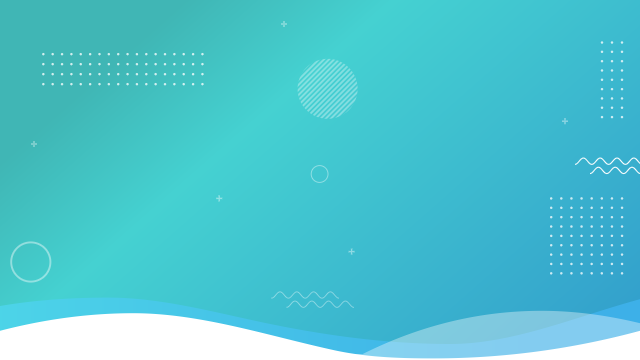
Reproduce this background procedurally as a Shadertoy shader.

```glsl
#define TEAL vec3(0.25, 0.715, 0.71)
#define AQUA vec3(0.27, 0.82, 0.82)
#define BLUE vec3(0.20, 0.63, 0.80)
#define WAVE_LEFT vec3(0.30, 0.83, 0.91)
#define WAVE_RIGHT vec3(0.24, 0.69, 0.91)
#define HILL_ALPHA 0.36
#define DOT_RADIUS 0.03
#define DOT_ALPHA 0.75
#define SOFT_ALPHA 0.42
#define STRIPE_STEP 0.09
#define SQUIGGLE_PERIOD 0.42
#define SQUIGGLE_HEIGHT 0.078

// The canvas is 9 units high, 16 wide at its usual shape.
float pixelSize() { return 9.0 / iResolution.y; }

// Antialiased coverage of the region where the distance is negative
float cover(float d) { return clamp(0.5 - d / pixelSize(), 0.0, 1.0); }

// Cubic between two knots, each holding x, height and slope
float bend(float x, vec3 a, vec3 b) {
    float w = b.x - a.x;
    float s = clamp((x - a.x) / w, 0.0, 1.0);
    float r = 1.0 - s;
    return mix(a.y, b.y, s * s * (3.0 - 2.0 * s)) + w * s * r * (a.z * r - b.z * s);
}

float curve(float x, vec3 knots[5]) {
    float y = knots[0].y;
    for (int i = 0; i < 4; i++)
        if (x >= knots[i].x) y = bend(x, knots[i], knots[i + 1]);
    return y;
}

// Grid of dots, counted from its lower left dot
float dots(vec2 p, vec2 corner, vec2 gap, vec2 count) {
    vec2 cell = clamp(round((p - corner) / gap), vec2(0.0), count - 1.0);
    return cover(length(p - corner - cell * gap) - DOT_RADIUS);
}

float ring(vec2 p, float radius, float halfWidth) {
    return cover(abs(length(p) - radius) - halfWidth);
}

float plusSign(vec2 p) {
    p = abs(p);
    vec2 arm = vec2(max(p.x, p.y), min(p.x, p.y)) - vec2(0.075, 0.018);
    return cover(max(arm.x, arm.y));
}

float stripedDisc(vec2 p, float radius) {
    float u = (p.x - p.y) * 0.7071 / STRIPE_STEP;
    float stripe = (abs(fract(u) - 0.5) - 0.27) * STRIPE_STEP;
    return cover(length(p) - radius) * cover(stripe);
}

// Four wavelengths, starting in a trough
float squiggle(vec2 p, float halfWidth) {
    float k = 6.28319 / SQUIGGLE_PERIOD;
    float slope = SQUIGGLE_HEIGHT * k * sin(k * p.x);
    float d = abs(p.y + SQUIGGLE_HEIGHT * cos(k * p.x)) / sqrt(1.0 + slope * slope);
    float halfSpan = 2.0 * SQUIGGLE_PERIOD;
    return cover(max(d - halfWidth, abs(p.x - halfSpan) - halfSpan));
}

float squigglePair(vec2 p, float halfWidth) {
    return max(squiggle(p, halfWidth), squiggle(p - vec2(0.375, -0.23), halfWidth));
}

void mainImage(out vec4 fragColor, in vec2 fragCoord) {
    vec2 p = fragCoord / iResolution.xy * vec2(16.0, 9.0);

    // Diagonal background gradient
    float t = dot(vec2(p.x, 9.0 - p.y), vec2(0.66, 0.75));
    vec3 color = mix(TEAL, AQUA, clamp((t - 3.1) / 3.4, 0.0, 1.0));
    color = mix(color, BLUE, clamp((t - 6.5) / 9.7, 0.0, 1.0));

    // Dot grids
    float grid = dots(p, vec2(1.083, 6.896), vec2(0.234, 0.25), vec2(18.0, 4.0));
    grid = max(grid, dots(p, vec2(15.05, 6.073), vec2(0.25, 0.233), vec2(3.0, 9.0)));
    grid = max(grid, dots(p, vec2(13.78, 2.167), vec2(0.253, 0.234), vec2(8.0, 9.0)));
    color = mix(color, vec3(1.0), grid * DOT_ALPHA);

    // Translucent disc, rings, plus signs and lower squiggles
    vec2 plusAt[5] = vec2[5](vec2(7.10, 8.40), vec2(0.85, 5.40), vec2(5.48, 4.04),
                             vec2(8.79, 2.71), vec2(14.125, 5.97));
    float soft = stripedDisc(p - vec2(8.19, 6.78), 0.75) * 0.8;
    soft = max(soft, ring(p - vec2(7.99, 4.65), 0.21, 0.012));
    soft = max(soft, ring(p - vec2(0.77, 2.45), 0.49, 0.024));
    soft = max(soft, squigglePair(p - vec2(6.79, 1.625), 0.011));
    for (int i = 0; i < 5; i++) soft = max(soft, plusSign(p - plusAt[i]));
    color = mix(color, vec3(1.0), soft * SOFT_ALPHA);

    // Bright squiggles at the right edge
    color = mix(color, vec3(1.0), squigglePair(p - vec2(14.375, 4.97), 0.014) * 0.95);

    // Blue wave
    float blueTop = curve(p.x, vec3[5](vec3(0.0, 1.35, 0.17), vec3(2.71, 1.56, 0.0),
        vec3(6.88, 0.875, -0.2), vec3(11.25, 0.40, 0.0), vec3(16.0, 1.52, 0.27)));
    vec3 waveColor = mix(WAVE_LEFT, WAVE_RIGHT, clamp(p.x / 13.0, 0.0, 1.0));
    color = mix(color, waveColor, cover(p.y - blueTop));

    // Translucent hill
    vec3 crest = vec3(13.54, 1.23, 0.0);
    float hillTop = p.x < crest.x ? bend(p.x, vec3(9.06, 0.146, 0.5), crest)
                                  : bend(p.x, crest, vec3(16.0, 0.92, -0.24));
    color = mix(color, vec3(1.0), cover(p.y - hillTop) * HILL_ALPHA);

    // White wave in front
    float whiteTop = curve(p.x, vec3[5](vec3(0.0, 0.73, 0.26), vec3(3.33, 1.17, 0.0),
        vec3(8.33, 0.25, -0.22), vec3(10.83, 0.04, 0.0), vec3(16.0, 0.73, 0.27)));
    color = mix(color, vec3(1.0), cover(p.y - whiteTop));

    fragColor = vec4(color, 1.0);
}
```
